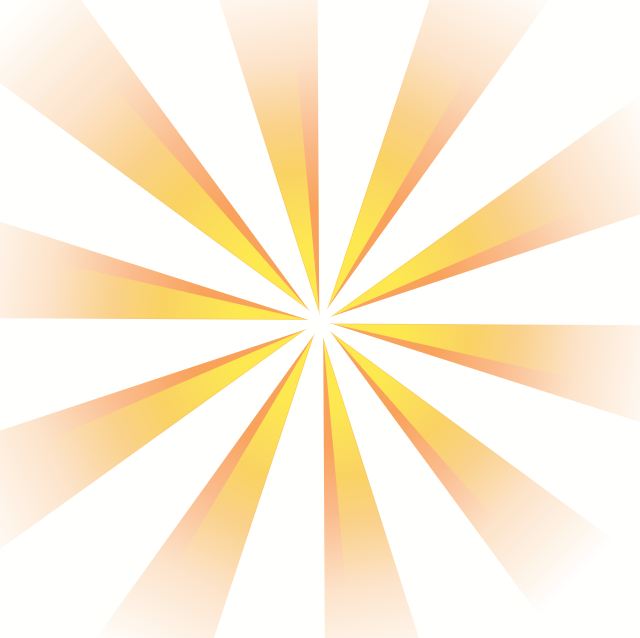
Give the GLSL for this background, as a Shadertoy shader.

```glsl
// Ten sunburst rays on white, each a wedge with a yellow face and an orange side.
// The plane is folded into equal sectors; every ray is a distance to a wedge,
// coloured by gradients along its axis that fade out to the paper.

const float RAY_COUNT = 10.0;
const float SECTOR = 6.2831853 / RAY_COUNT;
const float FIRST_AXIS = radians(27.0);   // direction of ray zero
const float HALF_WIDTH = radians(8.7);    // half the opening of a ray
const float SIDE_WIDTH = radians(4.9);    // opening of the orange side

const vec2 CENTER = vec2(0.501, 0.4955);
const vec3 PAPER = vec3(1.0, 1.0, 0.996);
const vec3 YELLOW = vec3(0.992, 0.914, 0.31);
const vec3 GOLD = vec3(0.98, 0.825, 0.39);
const vec3 APRICOT = vec3(0.98, 0.82, 0.54);
const vec3 BLUSH = vec3(0.99, 0.89, 0.79);
const vec3 ORANGE = vec3(0.976, 0.635, 0.36);
const vec3 SALMON = vec3(0.982, 0.735, 0.55);

// Per ray, counterclockwise: gap between the center and the tip, fade length
const float TIP_GAP[10] = float[10](
    0.018, 0.024, 0.014, 0.026, 0.020, 0.026, 0.022, 0.026, 0.022, 0.017);
const float REACH[10] = float[10](
    0.562, 0.569, 0.523, 0.621, 0.536, 0.582, 0.556, 0.516, 0.516, 0.510);

// Linear blend from one colour to the next between two positions
vec3 blendTo(vec3 from, vec3 to, float start, float end, float t) {
    return mix(from, to, clamp((t - start) / (end - start), 0.0, 1.0));
}

// Signed distance to a line through the tip at a given angle, positive above it
float aboveLine(vec2 q, float angle) {
    return q.y * cos(angle) - q.x * sin(angle);
}

// Antialiased step centered on zero
float coverage(float d, float pixel) {
    return clamp(d / pixel + 0.5, 0.0, 1.0);
}

vec3 faceColor(float t) {
    vec3 c = blendTo(YELLOW, GOLD, 0.20, 0.43, t);
    c = blendTo(c, APRICOT, 0.43, 0.57, t);
    c = blendTo(c, BLUSH, 0.57, 0.76, t);
    return blendTo(c, PAPER, 0.76, 1.06, t);
}

vec3 sideColor(float t) {
    vec3 c = blendTo(ORANGE, SALMON, 0.32, 0.53, t);
    c = blendTo(c, BLUSH, 0.53, 0.76, t);
    return blendTo(c, PAPER, 0.76, 1.06, t);
}

// One ray with its tip at the origin, pointing along +x
vec3 drawRay(vec2 q, float reach, float pixel) {
    float t = q.x / reach;
    float lower = aboveLine(q, -HALF_WIDTH);
    float upper = -aboveLine(q, HALF_WIDTH);
    float seam = aboveLine(q, SIDE_WIDTH - HALF_WIDTH);

    vec3 face = faceColor(t);
    vec3 side = sideColor(t);

    // Faint warm rim along the yellow edge
    float rim = 1.0 - smoothstep(0.0, 0.0025, upper);
    face = mix(face, side, 0.35 * rim);

    vec3 color = mix(side, face, coverage(seam, pixel));
    return mix(PAPER, color, coverage(min(lower, upper), pixel));
}

void mainImage(out vec4 fragColor, in vec2 fragCoord) {
    float pixel = 1.0 / iResolution.y;
    vec2 p = (fragCoord - CENTER * iResolution.xy) * pixel;

    // Fold into the nearest ray's frame
    float sector = round((atan(p.y, p.x) - FIRST_AXIS) / SECTOR);
    float axis = FIRST_AXIS + sector * SECTOR;
    int ray = int(mod(sector + RAY_COUNT, RAY_COUNT) + 0.5) % 10;
    vec2 dir = vec2(cos(axis), sin(axis));
    vec2 q = vec2(dot(p, dir), dir.x * p.y - dir.y * p.x);
    q.x -= TIP_GAP[ray];

    fragColor = vec4(drawRay(q, REACH[ray], pixel), 1.0);
}
```
